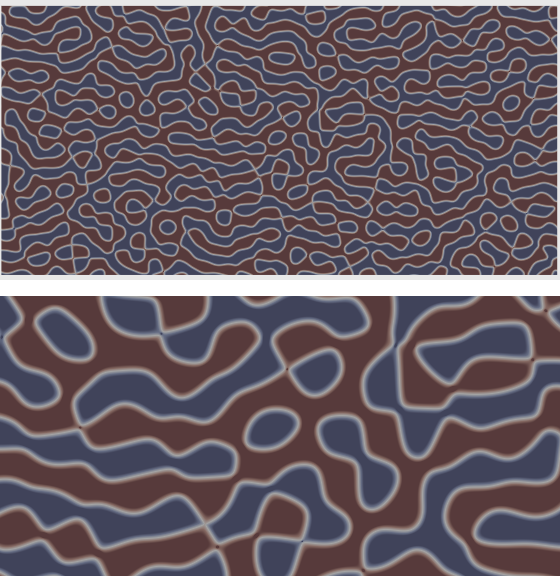
Top, the full canvas; bottom, a detail of the centre.
This pattern is drawn by a WebGL 1 fragment shader. Its source:

```glsl
precision highp float;
// Labyrinth of dark red and blue bands parted by soft pale lines, in a thin light frame.

uniform vec2 u_resolution;

// Lengths are fractions of the canvas height.
const float WAVELENGTH = 0.071;     // one red band plus one blue band
const float WAVELENGTH_JITTER = 0.2;
const float CROSS_WEIGHT = 0.4;     // strength of upright bands against level ones
const float RED_BIAS = 0.2;         // slight surplus of red
const float TINT_DISTANCE = 0.0033; // from line centre to its tinted flank
const float BAND_DISTANCE = 0.0072; // from line centre to the flat band
const vec2 FRAME_LOW = vec2(0.005, 0.018);  // left, bottom
const vec2 FRAME_HIGH = vec2(0.010, 0.021); // right, top

const vec3 RED_BAND = vec3(0.340, 0.228, 0.230);
const vec3 BLUE_BAND = vec3(0.252, 0.262, 0.352);
const vec3 WARM_FLANK = vec3(0.54, 0.43, 0.40);
const vec3 COOL_FLANK = vec3(0.41, 0.44, 0.53);
const vec3 PALE_LINE = vec3(0.64, 0.64, 0.64);
const vec3 FRAME_COLOR = vec3(0.91);

const int WAVES = 64;
const float PI = 3.14159265;

// Three random values in 0..1 from one number.
vec3 hash3(float n) {
  vec3 q = fract(vec3(n) * vec3(0.1031, 0.1030, 0.0973));
  q += dot(q, q.yzx + 33.33);
  return fract((q.xxy + q.yzz) * q.zyx);
}

// Signed distance to the nearest band edge, positive in red:
// a sum of plane waves of nearly equal length, divided by its slope.
float bandDistance(vec2 p) {
  float height = RED_BIAS;
  vec2 slope = vec2(0.0);
  for (int i = 0; i < WAVES; i++) {
    vec3 rnd = hash3(float(i) + 17.0);
    float angle = PI * (float(i) + rnd.x) / float(WAVES);
    vec2 dir = vec2(cos(angle), sin(angle));
    float jitter = 1.0 + WAVELENGTH_JITTER * (rnd.y - 0.5);
    vec2 wave = dir * jitter * 2.0 * PI / WAVELENGTH;
    float weight = mix(CROSS_WEIGHT, 1.0, dir.y * dir.y);
    float phase = dot(wave, p) + 2.0 * PI * rnd.z;
    height += weight * cos(phase);
    slope -= weight * sin(phase) * wave;
  }
  return height / max(length(slope), 0.0001);
}

// Pale at the edge, then a tinted flank, then the flat band.
vec3 bandColor(float d) {
  float red = step(0.0, d);
  vec3 flank = mix(COOL_FLANK, WARM_FLANK, red);
  vec3 band = mix(BLUE_BAND, RED_BAND, red);
  vec3 color = mix(PALE_LINE, flank, clamp(abs(d) / TINT_DISTANCE, 0.0, 1.0));
  return mix(color, band, smoothstep(TINT_DISTANCE * 0.7, BAND_DISTANCE, abs(d)));
}

void main() {
  vec2 p = gl_FragCoord.xy / u_resolution.y;
  vec2 size = vec2(u_resolution.x / u_resolution.y, 1.0);
  vec3 color = bandColor(bandDistance(p));

  // Light frame with edges one pixel soft.
  vec2 inset = min(p - FRAME_LOW, size - FRAME_HIGH - p);
  float inside = clamp(min(inset.x, inset.y) * u_resolution.y + 0.5, 0.0, 1.0);
  gl_FragColor = vec4(mix(FRAME_COLOR, color, inside), 1.0);
}
```
